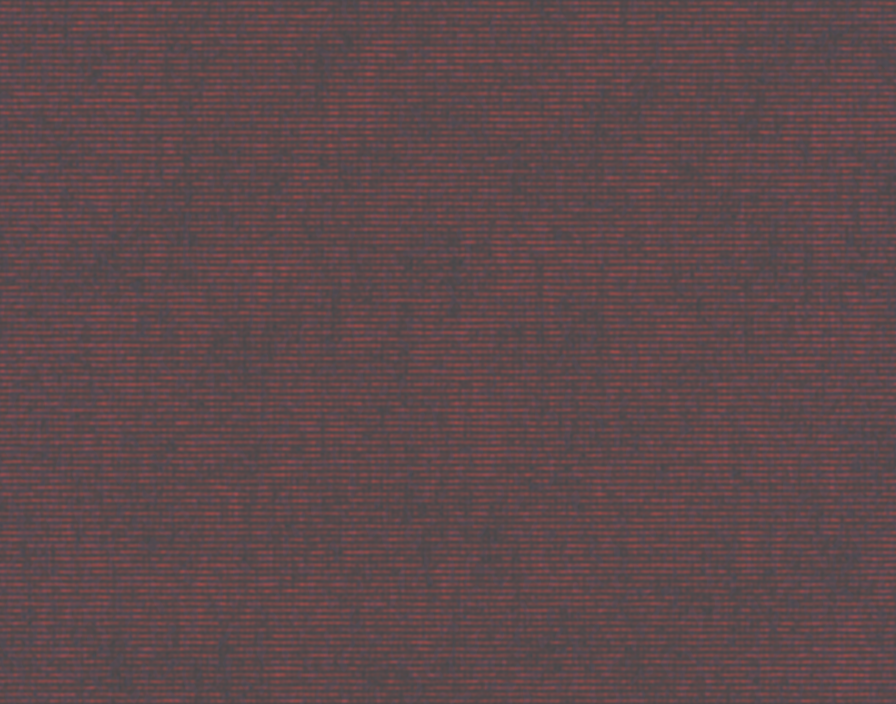
Reproduce this texture procedurally as a WebGL 2 fragment shader.

```glsl
#version 300 es
precision highp float;
// Two-tone woven cloth: broken red weft rows over a charcoal warp.
// Straight thin ridges vary along their length with gradient noise, upright
// warp threads cross them, and fibre grain breaks both into short flecks.

uniform vec2 u_resolution;
out vec4 fragColor;

const float TAU = 6.2831853;
const float ROWS = 109.0;          // weft rows per canvas height
const float COLUMNS = 118.0;       // warp threads per canvas height
const float ROW_WAVER = 0.12;      // bend of the rows, in rows
const float COLUMN_WAVER = 0.35;   // drift of the warp, in threads
const float RED_BASE = 0.045;      // red that shows between the rows
const float RED_COVER = 0.49;      // average strength of the red rows
const float DASH_LONG = 0.34;
const float DASH_SHORT = 0.52;
const float STREAK = 0.34;
const float PATCH = 0.22;
const float WARP_WAVE = 0.055;     // red along the warp threads
const float WARP_THREAD = 0.13;    // difference from thread to thread
const float FLECK = 0.20;          // small irregular red flecks
const float GRAIN = 0.016;
const vec3 CHARCOAL = vec3(0.292, 0.281, 0.288);
const vec3 WEFT_RED = vec3(0.565, 0.294, 0.288);
const vec3 COOL_TINT = vec3(0.004, 0.006, 0.026);

// Unit gradient direction for an integer lattice cell
vec2 gradient(vec2 cell) {
    uvec2 q = uvec2(ivec2(cell)) * uvec2(1597u, 3812u);
    uint n = (q.x ^ (q.y + 7919u)) * 747796u;
    n = (n ^ (n >> 15)) * 277803u;
    n = (n ^ (n >> 13)) * 668265u;
    n ^= n >> 16;
    float angle = TAU * float(n & 65535u) / 65536.0;
    return vec2(cos(angle), sin(angle));
}

// Gradient noise, roughly -0.7 to 0.7
float noise(vec2 p) {
    vec2 i = floor(p), f = p - i;
    vec2 s = f * f * f * (f * (f * 6.0 - 15.0) + 10.0);
    vec2 e = vec2(1.0, 0.0);
    float a = dot(gradient(i), f);
    float b = dot(gradient(i + e.xy), f - e.xy);
    float c = dot(gradient(i + e.yx), f - e.yx);
    float d = dot(gradient(i + e.xx), f - e.xx);
    return mix(mix(a, b, s.x), mix(c, d, s.x), s.y);
}

// Noise along one thread, independent of its neighbours
float threadNoise(float along, float id, float frequency) {
    return noise(vec2(along * frequency, id * 3.0 + 0.5));
}

void main() {
    vec2 p = gl_FragCoord.xy / u_resolution.y;
    float across = gl_FragCoord.x / u_resolution.x;
    float detail = 1.0 - smoothstep(0.4, 0.8, COLUMNS / u_resolution.y);

    // Weft ridges, zero at the row borders so that rows join without seams
    float y = p.y * ROWS + ROW_WAVER * noise(p * vec2(24.0, 40.0) + 50.0);
    float row = floor(y);
    float ridge = 0.5 - 0.5 * detail * cos(TAU * y);

    // Upright warp threads, each with its own strength down its length
    float x = p.x * COLUMNS + COLUMN_WAVER * noise(p * vec2(20.0, 9.0) + 300.0);
    float column = floor(x);
    float crossing = 0.5 - 0.5 * detail * cos(TAU * x);
    float warp = WARP_WAVE * (2.0 * crossing - 1.0)
        + WARP_THREAD * crossing * threadNoise(p.y + 5.0, column + 700.0, 14.0);

    // Red strength: dashes in the row, warp streaks, broad patches
    float strength = RED_COVER
        + DASH_LONG * threadNoise(p.x, row, 42.0)
        + DASH_SHORT * threadNoise(p.x + 9.0, row, 120.0)
        + STREAK * noise(p * vec2(58.0, 7.0) + 130.0)
        + PATCH * noise(p * vec2(8.0, 9.0) + 210.0);

    // Flecks are stronger on the rows but also bridge the gaps
    float fleck = FLECK * noise(p * vec2(150.0, 135.0) + 600.0)
        + 0.5 * FLECK * noise(p * vec2(75.0, 95.0) + 800.0);
    float red = RED_BASE + ridge * max(strength, 0.04)
        + (warp + fleck) * (0.45 + 0.55 * ridge);
    red = clamp(red, 0.0, 1.15);

    // Cool fibres, denser towards the sides, and fine light grain
    float side = smoothstep(0.25, 0.5, abs(across - 0.5));
    float cool = smoothstep(0.06, 0.26,
        noise(p * vec2(85.0, 60.0) + 400.0) + 0.16 * side);
    vec3 colour = mix(CHARCOAL, WEFT_RED, red) + COOL_TINT * cool;
    colour += GRAIN * noise(p * vec2(160.0, 175.0) + 500.0);
    fragColor = vec4(colour, 1.0);
}
```
